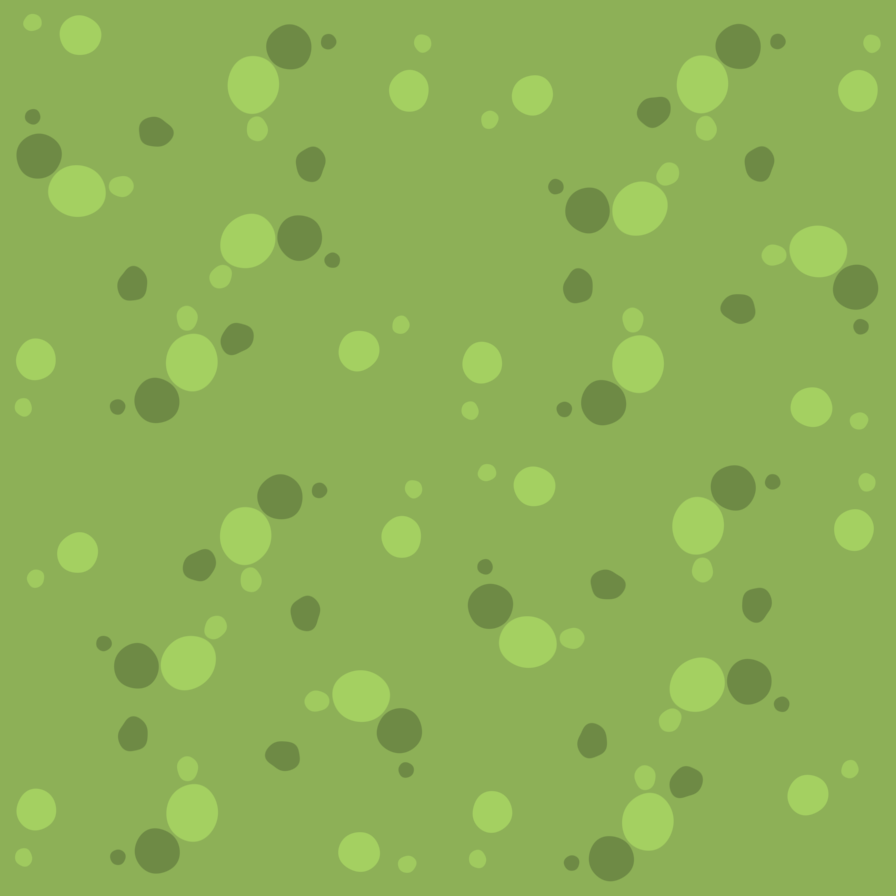
Write a three.js fragment shader that draws this pattern.

```glsl
// Flat green ground scattered with clusters of light and dark rounded spots.
varying vec2 vUv;

#define CELLS 4.0          // motifs across the canvas
#define JITTER 0.007       // random shift of each motif
#define TILT -0.80         // extra turn of the diagonal motifs
#define TILT_SHIFT vec2(0.017, 0.049)
#define EDGE 0.001         // half width of the smoothed rim
#define REACH 0.22         // farthest extent of a motif
#define SMALL_TINT 0.82    // strength of the small light spots
#define GROUND vec3(0.551, 0.689, 0.340)
#define LIGHT vec3(0.643, 0.814, 0.382)
#define DARK vec3(0.430, 0.540, 0.270)

vec2 hash2(vec2 p) {
  vec3 q = fract(p.xyx * vec3(0.1031, 0.1030, 0.0973));
  q += dot(q, q.yzx + 33.33);
  return fract((q.xx + q.yz) * q.zy);
}

// Coverage of a slightly uneven ellipse
float blob(vec2 p, vec2 radii, float wobble, float seed) {
  p /= radii;
  float a = atan(p.y, p.x + 1e-5);
  float waves = sin(2.0 * a + seed) + 0.8 * sin(3.0 * a + seed * 2.3)
              + 0.4 * sin(5.0 * a + seed * 4.1);
  float d = (length(p) - 1.0 - wobble * waves) * min(radii.x, radii.y);
  return 1.0 - smoothstep(-EDGE, EDGE, d);
}

// Light (x) and dark (y) coverage of one motif
vec2 motif(vec2 p, float seed) {
  float large = blob(p - vec2(-0.0365, 0.0930), vec2(0.0322, 0.0288), 0.012, seed);
  float middle = blob(p - vec2(-0.0300, -0.0810), vec2(0.0230, 0.0224), 0.016, seed + 1.0);
  float small = max(
    blob(p - vec2(0.0130, 0.0885), vec2(0.0135, 0.0120), 0.030, seed + 2.0),
    blob(p - vec2(-0.0830, -0.0960), vec2(0.0102, 0.0096), 0.030, seed + 3.0));
  float shade = max(
    blob(p - vec2(-0.0785, 0.0530), vec2(0.0255, 0.0248), 0.018, seed + 4.0),
    blob(p - vec2(-0.0846, 0.0091), vec2(0.0088, 0.0084), 0.025, seed + 5.0));
  float pebble = blob(p - vec2(0.0520, 0.0286), vec2(0.0187, 0.0170), 0.055, seed + 0.7);
  return vec2(max(max(large, middle), small * SMALL_TINT), max(shade, pebble));
}

void main() {
  vec2 pos = vec2(vUv.x, 1.0 - vUv.y);   // rows counted from the top
  vec2 cover = vec2(0.0);

  for (int j = 0; j < int(CELLS); j++) {
    for (int i = 0; i < int(CELLS); i++) {
      vec2 cell = vec2(float(i), float(j));
      vec2 rnd = hash2(cell + 7.0) - 0.5;
      vec2 p = pos - (cell + 0.5) / CELLS - 2.0 * JITTER * rnd;
      if (length(p) > REACH) continue;

      // Quarter turns repeat every two cells; one diagonal is tilted further
      vec2 parity = mod(cell, 2.0);
      float quarter = parity.x - parity.y + 2.0 * parity.x * parity.y;
      float tilted = 1.0 - step(0.5, abs(mod(cell.x + cell.y, 4.0) - 2.0));
      float turn = quarter * 1.5708 + tilted * TILT + 0.06 * rnd.x;
      float c = cos(turn), s = sin(turn);
      p = mat2(c, -s, s, c) * p - tilted * TILT_SHIFT;

      cover = max(cover, motif(p, 0.6 * rnd.y));
    }
  }

  vec3 color = mix(GROUND, DARK, cover.y);
  color = mix(color, LIGHT, cover.x);
  gl_FragColor = vec4(color, 1.0);
}
```
